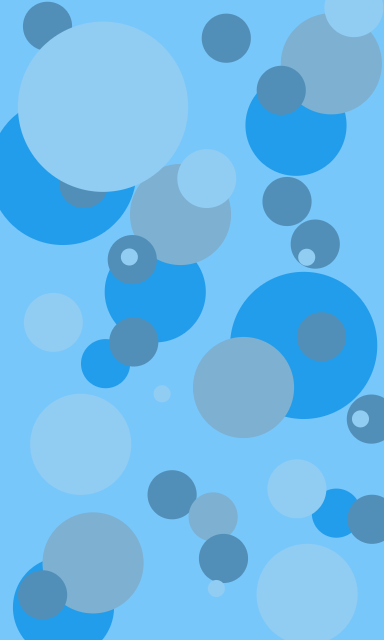
This background is drawn by a Shadertoy shader. Its source:

```glsl
const vec3 SKY = vec3(0.47, 0.78, 0.985);
const vec3 BLUE = vec3(0.135, 0.615, 0.92);
const vec3 SLATE = vec3(0.32, 0.56, 0.72);
const vec3 GREY = vec3(0.49, 0.69, 0.82);
const vec3 PALE = vec3(0.57, 0.80, 0.95);

const vec2 SPREAD_STEP = vec2(0.618, 0.755);
const float JITTER = 0.04;

float hash(vec2 p) {
    return fract(sin(dot(p, vec2(127.1, 311.7))) * 43758.5453);
}

vec2 hash2(vec2 p) {
    return vec2(hash(p), hash(p + 17.3));
}

float discMask(vec2 p, vec2 center, float radius, float pixel) {
    return clamp(0.5 - (length(p - center) - radius) / pixel, 0.0, 1.0);
}

// Paints equal discs along an evenly spreading, jittered sequence
vec3 scatterDiscs(vec3 base, vec3 ink, vec2 p, vec2 extent, float pixel,
                  vec2 start, int count, float radius) {
    for (int i = 0; i < count; i++) {
        float n = float(i);
        vec2 cell = fract(start + n * SPREAD_STEP);
        vec2 jitter = (hash2(start * 10.0 + n) - 0.5) * JITTER;
        base = mix(base, ink, discMask(p, (cell + jitter) * extent, radius, pixel));
    }
    return base;
}

void mainImage(out vec4 fragColor, in vec2 fragCoord) {
    float pixel = 1.0 / iResolution.y;
    vec2 p = fragCoord * pixel;
    vec2 extent = iResolution.xy * pixel;
    vec3 color = SKY;

    // Saturated discs at the back
    color = scatterDiscs(color, BLUE, p, extent, pixel, vec2(0.165, 0.717), 2, 0.115);
    color = scatterDiscs(color, BLUE, p, extent, pixel, vec2(0.15, 0.05), 3, 0.079);
    color = scatterDiscs(color, BLUE, p, extent, pixel, vec2(0.26, 0.43), 2, 0.0384);

    // Grey discs between two sets of slate discs
    color = scatterDiscs(color, SLATE, p, extent, pixel, vec2(0.11, 0.94), 8, 0.0384);
    color = scatterDiscs(color, GREY, p, extent, pixel, vec2(0.635, 0.385), 4, 0.079);
    color = scatterDiscs(color, GREY, p, extent, pixel, vec2(0.54, 0.21), 1, 0.0384);
    color = scatterDiscs(color, SLATE, p, extent, pixel, vec2(0.10, 0.09), 7, 0.0384);

    // Pale discs in front, from large to small
    color = scatterDiscs(color, PALE, p, extent, pixel, vec2(0.26, 0.82), 1, 0.133);
    color = scatterDiscs(color, PALE, p, extent, pixel, vec2(0.20, 0.31), 2, 0.079);
    color = scatterDiscs(color, PALE, p, extent, pixel, vec2(0.91, 0.98), 4, 0.046);
    color = scatterDiscs(color, PALE, p, extent, pixel, vec2(0.32, 0.59), 6, 0.0133);

    fragColor = vec4(color, 1.0);
}
```
